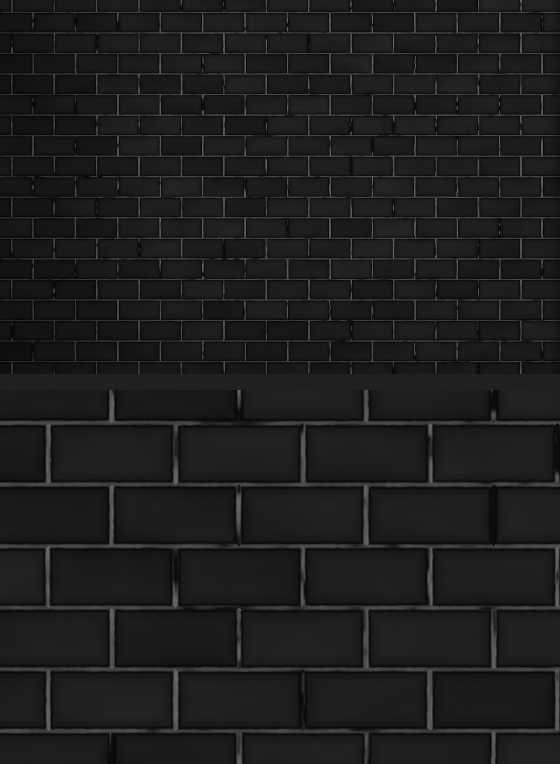
Top: the whole. Bottom: its middle third, enlarged.
Give the GLSL for this texture, as a Shadertoy shader.

```glsl
// Dark glazed brick wall in running bond, about 13 bricks across and 18 courses high.
// Each brick is a rounded box with a shaded rim; noise stretched along the joints
// mottles the thin pale mortar, and slow noise clouds the glaze.

float hash(vec2 p) {
    vec3 h = fract(p.xyx * 0.1031);
    h += dot(h, h.yzx + 33.33);
    return fract((h.x + h.y) * h.z);
}

float noise(vec2 p) {
    vec2 i = floor(p), f = fract(p);
    f = f * f * (3.0 - 2.0 * f);
    return mix(mix(hash(i), hash(i + vec2(1, 0)), f.x),
               mix(hash(i + vec2(0, 1)), hash(i + vec2(1, 1)), f.x), f.y);
}

float fbm(vec2 p) {
    float sum = 0.0, amp = 0.5;
    for (int i = 0; i < 4; i++) {
        sum += amp * noise(p);
        p = p * 2.03 + 17.1;
        amp *= 0.5;
    }
    return sum / 0.9375;
}

float roundedBox(vec2 p, vec2 halfSize, float radius) {
    vec2 q = abs(p) - halfSize + radius;
    return length(max(q, 0.0)) + min(max(q.x, q.y), 0.0) - radius;
}

void mainImage(out vec4 fragColor, in vec2 fragCoord) {
    vec2 uv = fragCoord / iResolution.xy;
    vec2 p = fragCoord / iResolution.y;
    float pixel = 1.0 / iResolution.y;

    // Running bond: every other course shifts by half a brick
    vec2 repeats = vec2(13.2, 18.21);
    vec2 pitch = vec2(iResolution.x / iResolution.y, 1.0) / repeats;
    vec2 grid = uv * repeats + vec2(0.721, 0.395);
    grid.x -= 0.5 * mod(floor(grid.y), 2.0);
    vec2 id = floor(grid) + 40.0;
    vec2 local = (fract(grid) - 0.5) * pitch;

    // Brick outline, slightly uneven in placement and along its edges
    vec2 shift = vec2(hash(id), hash(id + 71.3)) - 0.5;
    float fray = noise(p * 220.0) - 0.5;
    float d = roundedBox(local - shift * vec2(0.0012, 0.0004),
                         0.5 * pitch - vec2(0.0019, 0.0016), 0.0015) + fray * 0.0006;

    // Glazed face: tone per brick and soft clouds inside a rim that darkens in two steps
    float tone = hash(id + 13.7);
    float cloud = fbm(p * vec2(9.0, 16.0) + tone * 30.0);
    float face = 0.117 + 0.026 * (tone - 0.5) + 0.06 * (cloud - 0.5);
    face += 0.006 * (noise(p * 330.0) - 0.5);
    face *= mix(0.25, 0.88, smoothstep(0.0, 0.0042, -d));
    face *= mix(0.92, 1.1, smoothstep(0.003, 0.013, -d));

    // Mortar: smooth bed joints, paler upright joints with dark chips
    vec2 gap = 0.5 * pitch - abs(local);
    bool upright = gap.x < gap.y;
    float joint = hash(floor(grid + vec2(0.5, 0.0)) + 91.0);
    float streak = noise(p * (upright ? vec2(250.0, 90.0) : vec2(60.0, 250.0)));
    float slow = fbm(p * 12.0 + 5.0);
    float wear = 0.45 * streak + 0.55 * slow + (upright ? 0.3 * (joint - 0.55) : 0.1);
    float filled = smoothstep(0.2, 0.5, wear);
    float mortar = mix(0.05, upright ? 0.33 : 0.25, filled);
    mortar *= 0.82 + 0.36 * streak;

    // Combine with a soft edge, then dim toward the left, the bottom and the far right
    float soft = max(0.6 * pixel, 0.0014);
    float value = mix(face, mortar, smoothstep(-soft, soft * 0.7, d));
    float light = mix(0.68, 1.02, smoothstep(-0.02, 0.35, uv.x));
    light *= mix(0.85, 1.02, smoothstep(0.0, 0.4, uv.y));
    light *= mix(0.75, 1.0, smoothstep(0.0, 0.02, 1.0 - uv.x));
    fragColor = vec4(vec3(value * light), 1.0);
}
```
